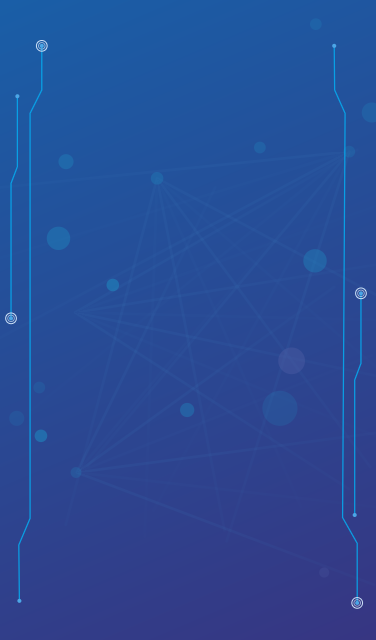
Reproduce this background procedurally as a WebGL 1 fragment shader.

```glsl
precision highp float;
// Blue-violet gradient with a faint ray mesh, soft discs and glowing circuit traces.

uniform vec2 u_resolution;

#define CANVAS_HEIGHT 7.68
#define TOP_COLOR vec3(0.10, 0.37, 0.655)
#define BOTTOM_COLOR vec3(0.215, 0.21, 0.51)
#define TRACE_COLOR vec3(0.02, 0.66, 0.93)
#define NODE_COLOR vec3(0.30, 0.65, 0.90)
#define RING_COLOR vec3(0.80, 0.88, 0.97)
#define TEAL vec3(0.12, 0.52, 0.74)
#define MAUVE vec3(0.30, 0.36, 0.64)
#define MESH_COLOR vec3(0.22, 0.46, 0.72)
#define MESH_STRENGTH 0.13
#define TRACE_HALF_WIDTH 0.0075
#define RAY_COUNT 7.0

float pixel; // size of one pixel in canvas units

float cover(float dist) {
  return clamp(0.5 - dist / pixel, 0.0, 1.0);
}

float segment(vec2 p, vec2 a, vec2 b) {
  vec2 pa = p - a, ba = b - a;
  return length(pa - ba * clamp(dot(pa, ba) / dot(ba, ba), 0.0, 1.0));
}

// Distance to a bent trace of three segments
float bentTrace(vec2 p, vec2 a, vec2 b, vec2 c, vec2 d) {
  return min(segment(p, a, b), min(segment(p, b, c), segment(p, c, d)));
}

// Evenly spaced rays leaving a hub, every other one stronger
float rayFan(vec2 p, vec2 hub, float firstAngle, float stepAngle, float reach) {
  vec2 q = p - hub;
  float index = floor((atan(q.y, q.x) - firstAngle) / stepAngle + 0.5);
  index = clamp(index, 0.0, RAY_COUNT - 1.0);
  float angle = firstAngle + index * stepAngle;
  vec2 dir = vec2(cos(angle), sin(angle));
  float dist = segment(q, vec2(0.0), dir * reach);
  float fade = 1.0 - 0.6 * smoothstep(0.3 * reach, reach, length(q));
  return cover(dist - 0.016) * fade * mix(1.0, 0.4, mod(index, 2.0));
}

// Disc: xy = centre, z = radius, w = opacity
void disc(inout vec3 color, vec2 p, vec4 shape, vec3 tint) {
  float dist = length(p - shape.xy) - shape.z;
  color = mix(color, tint, cover(dist) * shape.w);
}

// Small dot closing a trace
void endDot(inout vec3 color, vec2 p, vec2 center) {
  disc(color, p, vec4(center, 0.024, 1.0), NODE_COLOR);
}

// Double ring with a dot in the middle
void ringNode(inout vec3 color, vec2 p, vec2 center) {
  float r = length(p - center);
  color = mix(color, RING_COLOR, cover(abs(r - 0.064) - 0.006));
  color = mix(color, RING_COLOR, 0.75 * cover(abs(r - 0.039) - 0.005));
  endDot(color, p, center);
}

void main() {
  pixel = CANVAS_HEIGHT / u_resolution.y;
  // Canvas is 4.5 wide and 7.68 high, y pointing down
  vec2 uv = gl_FragCoord.xy / u_resolution;
  vec2 p = vec2(uv.x * 4.5, (1.0 - uv.y) * CANVAS_HEIGHT);

  // Background gradient
  float slope = 0.8 * (1.0 - uv.y) + 0.2 * uv.x;
  vec3 color = mix(TOP_COLOR, BOTTOM_COLOR, slope);

  // Mesh of rays
  float mesh = rayFan(p, vec2(4.18, 1.82), 1.875, 0.194, 4.9);
  mesh += rayFan(p, vec2(1.88, 2.14), 0.49, 0.223, 4.3);
  mesh += rayFan(p, vec2(0.92, 5.67), -1.12, 0.247, 3.8);
  mesh += rayFan(p, vec2(0.90, 3.75), -0.524, 0.183, 3.9);
  color = mix(color, MESH_COLOR, min(mesh, 2.0) * MESH_STRENGTH);

  // Discs, upper half
  disc(color, p, vec4(3.78, 0.29, 0.07, 0.25), TEAL);
  disc(color, p, vec4(4.45, 1.35, 0.12, 0.28), TEAL);
  disc(color, p, vec4(3.11, 1.77, 0.07, 0.30), TEAL);
  disc(color, p, vec4(4.18, 1.82, 0.07, 0.25), TEAL);
  disc(color, p, vec4(0.79, 1.94, 0.09, 0.40), TEAL);
  disc(color, p, vec4(1.88, 2.14, 0.075, 0.35), TEAL);
  disc(color, p, vec4(0.70, 2.86, 0.14, 0.45), TEAL);
  disc(color, p, vec4(3.77, 3.13, 0.14, 0.42), TEAL);
  disc(color, p, vec4(1.35, 3.42, 0.075, 0.60), TEAL);

  // Discs, lower half
  disc(color, p, vec4(3.49, 4.33, 0.16, 0.45), MAUVE);
  disc(color, p, vec4(3.35, 4.90, 0.21, 0.20), TEAL);
  disc(color, p, vec4(2.24, 4.92, 0.085, 0.42), TEAL);
  disc(color, p, vec4(0.47, 4.65, 0.07, 0.20), TEAL);
  disc(color, p, vec4(0.20, 5.02, 0.09, 0.18), TEAL);
  disc(color, p, vec4(0.49, 5.23, 0.075, 0.60), TEAL);
  disc(color, p, vec4(0.91, 5.67, 0.065, 0.25), TEAL);
  disc(color, p, vec4(3.88, 6.87, 0.06, 0.25), MAUVE);

  // Circuit traces: long left, long right, short left, short right
  float dist = bentTrace(p, vec2(0.50, 0.55), vec2(0.50, 1.08), vec2(0.36, 1.36), vec2(0.36, 6.22));
  dist = min(dist, segment(p, vec2(0.36, 6.22), vec2(0.225, 6.54)));
  dist = min(dist, segment(p, vec2(0.225, 6.54), vec2(0.232, 7.21)));
  dist = min(dist, bentTrace(p, vec2(4.0, 0.55), vec2(4.005, 1.08), vec2(4.13, 1.36), vec2(4.10, 6.21)));
  dist = min(dist, segment(p, vec2(4.10, 6.21), vec2(4.275, 6.52)));
  dist = min(dist, segment(p, vec2(4.275, 6.52), vec2(4.275, 7.235)));
  dist = min(dist, bentTrace(p, vec2(0.208, 1.155), vec2(0.208, 2.0), vec2(0.132, 2.2), vec2(0.132, 3.82)));
  dist = min(dist, bentTrace(p, vec2(4.32, 3.52), vec2(4.32, 4.36), vec2(4.245, 4.56), vec2(4.245, 6.18)));
  color = mix(color, TRACE_COLOR, 0.9 * cover(dist - TRACE_HALF_WIDTH));

  // Trace ends
  ringNode(color, p, vec2(0.50, 0.55)); ringNode(color, p, vec2(0.132, 3.82));
  ringNode(color, p, vec2(4.32, 3.52)); ringNode(color, p, vec2(4.275, 7.235));
  endDot(color, p, vec2(0.232, 7.21)); endDot(color, p, vec2(0.208, 1.155));
  endDot(color, p, vec2(4.0, 0.55)); endDot(color, p, vec2(4.245, 6.18));
  gl_FragColor = vec4(color, 1.0);
}
```
